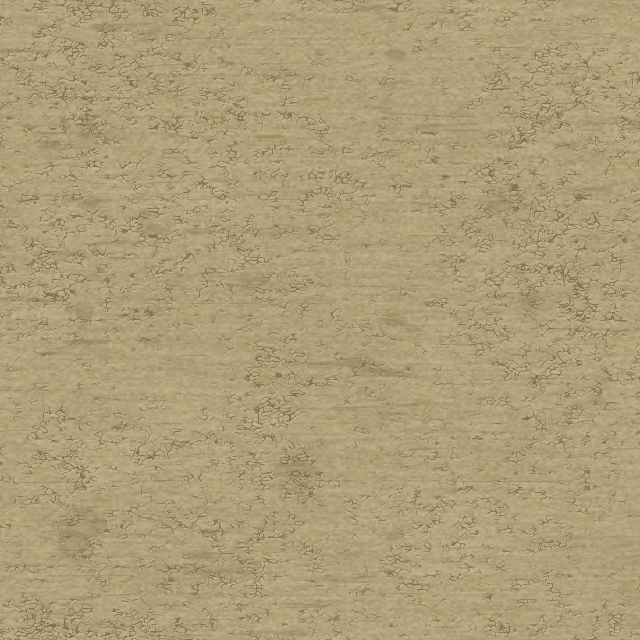
A WebGL 1 fragment shader for this texture:

```glsl
precision highp float;
// Aged tan plaster: short broken crackle, fine horizontal brush lines and faint grey stains.
uniform vec2 u_resolution;

#define BASE_COLOR vec3(0.698, 0.639, 0.487)
#define CRACK_COLOR vec3(0.44, 0.37, 0.25)
#define STAIN_COLOR vec3(0.55, 0.495, 0.375)
#define LIGHT_COLOR vec3(0.83, 0.78, 0.62)
#define FINE_CELLS vec2(78.0, 150.0)
#define WIDE_CELLS vec2(40.0, 58.0)
#define CRACK_STRENGTH 0.72
#define LIGHT_STRENGTH 0.40
#define STREAK_STRENGTH 0.042
#define GRAIN_STRENGTH 0.070
#define STAIN_GRID 7.0
#define STAIN_STRENGTH 0.55

float hash(vec2 p) {
  vec3 q = fract(p.xyx * 0.1031);
  q += dot(q, q.yzx + 33.33);
  return fract((q.x + q.y) * q.z);
}

vec2 hash2(vec2 p) {
  return vec2(hash(p), hash(p + 57.3));
}

float noise(vec2 p) {
  vec2 cell = floor(p);
  vec2 f = fract(p);
  f = f * f * (3.0 - 2.0 * f);
  float low = mix(hash(cell), hash(cell + vec2(1.0, 0.0)), f.x);
  float high = mix(hash(cell + vec2(0.0, 1.0)), hash(cell + 1.0), f.x);
  return mix(low, high, f.y);
}

float fbm(vec2 p) {
  float sum = 0.0;
  float amplitude = 0.533;
  for (int i = 0; i < 4; i++) {
    sum += amplitude * noise(p);
    p = p * 2.03 + 17.7;
    amplitude *= 0.5;
  }
  return sum;
}

// Gap between the two nearest cell points: zero along cell borders.
float borderGap(vec2 p) {
  vec2 cell = floor(p);
  float nearest = 8.0;
  float second = 8.0;
  for (int y = -1; y <= 1; y++) {
    for (int x = -1; x <= 1; x++) {
      vec2 id = cell + vec2(float(x), float(y));
      float d = length(id + hash2(id) - p);
      second = min(second, max(nearest, d));
      nearest = min(nearest, d);
    }
  }
  return second - nearest;
}

// Crack coverage: two sizes of cell border, cut into short pieces by noise.
float cracks(vec2 p, float wear) {
  vec2 bend = vec2(noise(p * 110.0), noise(p * 110.0 + 31.0)) - 0.5;
  float fine = 1.0 - smoothstep(0.02, 0.24, borderGap(p * FINE_CELLS + bend * 0.9));
  float wide = 1.0 - smoothstep(0.01, 0.10, borderGap(p * WIDE_CELLS + bend * 0.9 + 9.0));
  float fineMask = smoothstep(0.50, 0.82, 0.62 * noise(p * vec2(72.0, 130.0)) + 0.42 * wear);
  float wideMask = smoothstep(0.58, 0.78, 0.55 * noise(p * vec2(42.0, 55.0) + 5.0) + 0.5 * wear);
  return max(fine * fineMask, wide * wideMask);
}

// Sparse soft spots with ragged outlines.
float stains(vec2 p) {
  vec2 ragged = vec2(fbm(p * 26.0), fbm(p * 26.0 + 40.0)) - 0.5;
  vec2 q = (p + ragged * 0.08) * STAIN_GRID;
  vec2 cell = floor(q);
  float cover = 0.0;
  for (int y = -1; y <= 1; y++) {
    for (int x = -1; x <= 1; x++) {
      vec2 id = cell + vec2(float(x), float(y));
      float radius = mix(0.16, 0.36, hash(id + 11.0));
      float strength = smoothstep(0.6, 1.0, hash(id + 83.0));
      float d = length(id + hash2(id + 3.0) - q);
      cover = max(cover, strength * (1.0 - smoothstep(radius * 0.3, radius, d)));
    }
  }
  return cover;
}

void main() {
  vec2 p = gl_FragCoord.xy / u_resolution.y;
  float wear = fbm(p * 7.0 + 2.0);
  float stain = stains(p);

  // Fine brush lines, sharp grain and slow drift of tone
  float streak = noise(p * vec2(12.0, 230.0)) + 0.5 * noise(p * vec2(40.0, 290.0)) - 0.75;
  float grain = noise(p * vec2(180.0, 310.0)) + 0.5 * noise(p * vec2(330.0, 410.0)) - 0.75;
  float drift = fbm(p * vec2(4.0, 6.0) + 60.0) - 0.5;
  vec3 color = BASE_COLOR + STREAK_STRENGTH * streak + GRAIN_STRENGTH * grain + 0.035 * drift;
  color += vec3(0.014, 0.0, -0.014) * (noise(p * vec2(50.0, 90.0) + 7.0) - 0.5);
  float speckle = smoothstep(0.2, 0.8, noise(p * vec2(80.0, 190.0)));
  color = mix(color, STAIN_COLOR, STAIN_STRENGTH * stain * (0.35 + 0.65 * speckle));

  // Thin broken scratches along the brush direction
  float ridge = abs(noise(p * vec2(2.5, 75.0) + 20.0) - 0.5);
  float scratch = (1.0 - smoothstep(0.0, 0.07, ridge)) * smoothstep(0.5, 0.8, noise(p * vec2(26.0, 60.0)));
  color = mix(color, CRACK_COLOR, 0.28 * scratch);

  // Cracks with lit lower edges
  float dark = cracks(p, wear + 0.12 * stain);
  float lit = cracks(p + vec2(-0.0012, 0.0024), wear);
  color = mix(color, LIGHT_COLOR, LIGHT_STRENGTH * lit * (1.0 - dark));
  color = mix(color, CRACK_COLOR, CRACK_STRENGTH * dark);
  gl_FragColor = vec4(color, 1.0);
}
```
